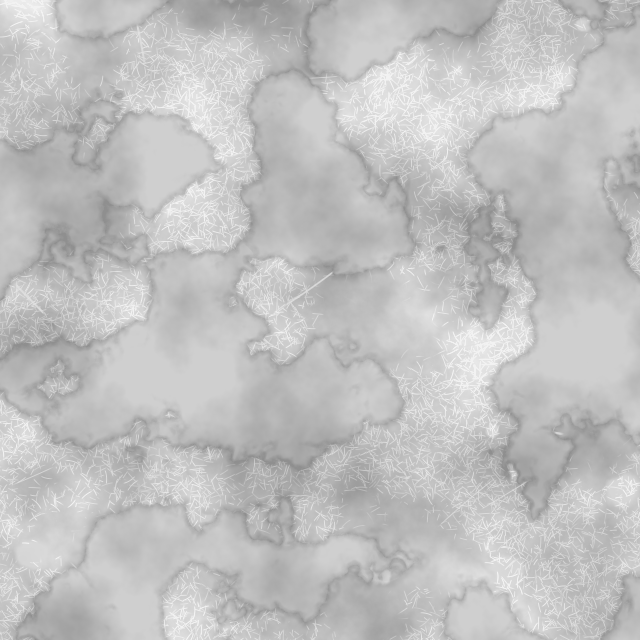
This texture is drawn by a Shadertoy shader. Its source:

```glsl
// Pale grey frosted surface: cloudy smooth patches, dark coastlines and fine ice needles.

vec2 hash2(vec2 p) {
    vec3 q = fract(p.xyx * vec3(0.1031, 0.1030, 0.0973));
    q += dot(q, q.yzx + 33.33);
    return fract((q.xx + q.yz) * q.zy);
}

vec2 direction(float turn) {
    return vec2(cos(6.2832 * turn), sin(6.2832 * turn));
}

float cornerSlope(vec2 cell, vec2 offset) {
    return dot(direction(hash2(cell).x), offset);
}

float gradientNoise(vec2 p) {
    vec2 i = floor(p), f = fract(p), e = vec2(1.0, 0.0);
    vec2 u = f * f * f * (f * (f * 6.0 - 15.0) + 10.0);
    float low = mix(cornerSlope(i, f), cornerSlope(i + e, f - e), u.x);
    float high = mix(cornerSlope(i + e.yx, f - e.yx), cornerSlope(i + 1.0, f - 1.0), u.x);
    return mix(low, high, u.y);
}

float fbm(vec2 p) {
    float sum = 0.0, gain = 1.0;
    for (int i = 0; i < 5; i++) {
        sum += gain * gradientNoise(p);
        p = mat2(1.6, 1.2, -1.2, 1.6) * p + 7.3;
        gain *= 0.5;
    }
    return sum;
}

// Positive in frost, negative in smooth patches
float coast(vec2 p) {
    return fbm(p * 4.2 + 11.7) + 0.02;
}

float coastDistance(vec2 p) {
    vec2 e = vec2(0.004, 0.0);
    float here = coast(p);
    vec2 slope = vec2(coast(p + e) - here, coast(p + e.yx) - here) / e.x;
    return here / max(length(slope), 3.0);
}

// Slightly bent stroke with faded ends
float stroke(vec2 p, vec2 dir, float halfLength, float halfWidth, float bend, float pixel) {
    float along = dot(p, dir);
    float across = dot(p, vec2(-dir.y, dir.x)) + bend * along * along;
    float body = clamp((halfWidth - abs(across)) / pixel + 0.5, 0.0, 1.0);
    return body * (1.0 - smoothstep(0.65 * halfLength, halfLength, abs(along)));
}

float needles(vec2 p, float density, float pixel) {
    const float GRID = 44.0;
    float cover = 0.0;
    for (int layer = 0; layer < 10; layer++) {
        vec2 shift = float(layer) * vec2(17.37, 31.61);
        vec2 home = floor(p * GRID + shift);
        for (int k = 0; k < 9; k++) {
            vec2 cell = home + vec2(k % 3, k / 3) - 1.0;
            vec2 place = hash2(cell), trait = hash2(cell + 71.0), kind = hash2(cell + 139.0);
            vec2 offset = p - (cell + place - shift) / GRID;
            float shown = smoothstep(kind.x - 0.06, kind.x + 0.06, density * 1.1 - 0.04);
            float line = stroke(offset, direction(trait.x), mix(0.004, 0.013, trait.y),
                                0.0007, 30.0 * (kind.y - 0.5), pixel);
            cover = max(cover, line * shown * mix(0.4, 1.0, kind.y));
        }
    }
    return cover;
}

void mainImage(out vec4 fragColor, in vec2 fragCoord) {
    vec2 p = fragCoord / iResolution.y;
    float pixel = 1.0 / iResolution.y;

    float d = coastDistance(p);
    float frost = smoothstep(-0.003, 0.004, d);
    float cloud = fbm(p * 5.5 + 43.0);
    float grain = fbm(p * 26.0 + 5.0);
    float speckle = fbm(p * 110.0 + 19.0);
    float density = smoothstep(-0.4, 0.3, fbm(p * 4.5 + 83.0));

    // Cloudy ground on both sides of the coast
    float smoothTone = min(0.757 + 0.19 * cloud + 0.025 * grain, 0.81);
    float frostTone = 0.715 + 0.075 * density + 0.19 * cloud + 0.025 * grain + 0.012 * speckle;
    float tone = mix(smoothTone, frostTone, frost);

    // Pale blots inside the frost
    for (int i = 0; i < 16; i++) {
        vec2 seed = vec2(i, 7);
        float radius = mix(0.009, 0.028, hash2(seed + 50.0).x);
        float reach = length(p - hash2(seed)) + 0.009 * grain;
        float blot = 1.0 - smoothstep(radius * 0.7, radius * 1.15, reach);
        tone = mix(tone, 0.86, 0.8 * blot * frost);
    }

    // Dark speckled coastline with a soft halo
    float rim = exp(-abs(d) / 0.006);
    tone -= (0.11 + 0.04 * grain + 0.07 * speckle) * rim;
    tone += 0.03 * smoothstep(0.005, 0.014, abs(d)) * exp(-abs(d) / 0.012);

    // Short needles and a few long scratches
    if (frost > 0.0) tone += 0.15 * frost * needles(p, density, pixel);
    for (int i = 0; i < 20; i++) {
        vec2 seed = vec2(i, 29), trait = hash2(seed + 90.0);
        float scratch = stroke(p - hash2(seed), direction(trait.x), mix(0.025, 0.075, trait.y),
                               mix(0.0006, 0.0018, trait.x), 1.5 * (trait.y - 0.5), pixel);
        tone = mix(tone, 0.88, 0.8 * scratch * frost);
    }

    fragColor = vec4(vec3(clamp(tone, 0.56, 0.95)), 1.0);
}
```
